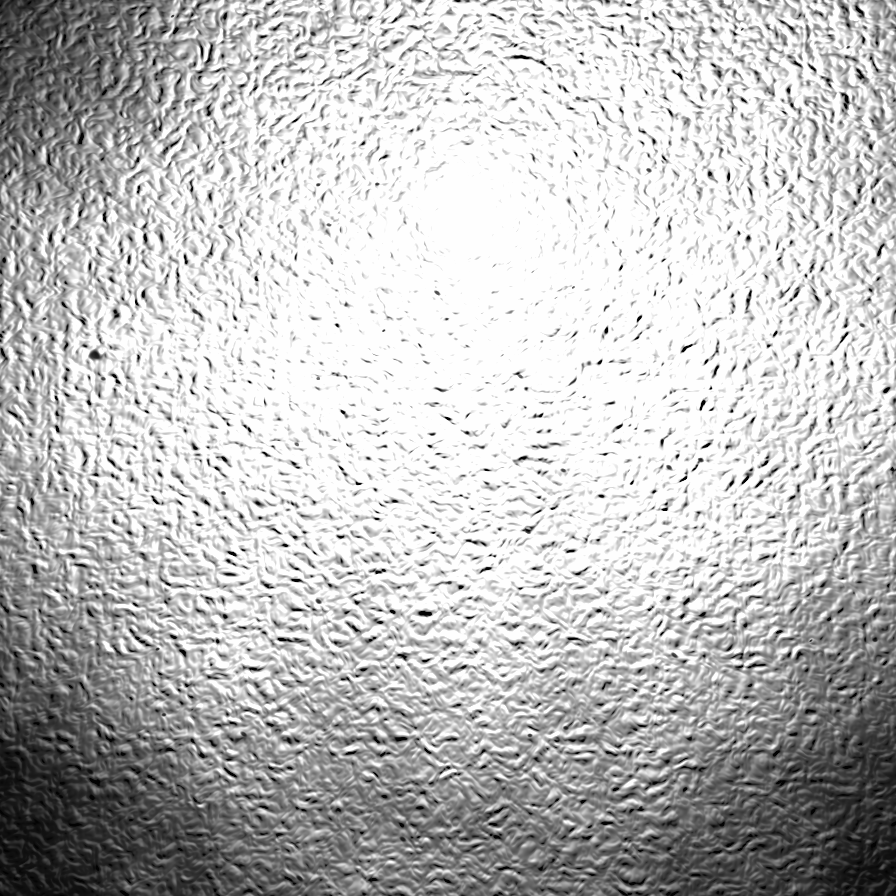
A three.js fragment shader for this texture:

```glsl
// Pebbled grey plaster under a hot spot of light that burns out the middle.
// Billowed gradient noise gives rounded grains with creases; its slope along
// the light direction is shaded, then exposed by a lopsided vignette.
varying vec2 vUv;

vec2 hash2(vec2 p) {
  vec3 q = fract(p.xyx * vec3(0.1031, 0.1030, 0.0973));
  q += dot(q, q.yzx + 33.33);
  return fract((q.xx + q.yz) * q.zy);
}

float cornerSlope(vec2 cell, vec2 offset) {
  float angle = 6.2832 * hash2(cell).x;
  return dot(vec2(cos(angle), sin(angle)), offset);
}

float gradientNoise(vec2 p) {
  vec2 i = floor(p), f = fract(p);
  vec2 u = f * f * f * (f * (f * 6.0 - 15.0) + 10.0);
  vec2 e = vec2(1.0, 0.0);
  float low = mix(cornerSlope(i, f), cornerSlope(i + e, f - e), u.x);
  float high = mix(cornerSlope(i + e.yx, f - e.yx), cornerSlope(i + 1.0, f - 1.0), u.x);
  return mix(low, high, u.y);
}

// Rounded grains separated by softened creases
float grainHeight(vec2 p) {
  p += 0.006 * vec2(gradientNoise(p * 34.0 + 7.0), gradientNoise(p * 34.0 + 51.0));
  float coarse = gradientNoise(p * vec2(56.0, 64.0) + 13.0);
  float fine = gradientNoise(p * vec2(112.0, 126.0) + 90.0);
  return sqrt(coarse * coarse + 0.006) + 0.42 * sqrt(fine * fine + 0.01)
       + 0.3 * gradientNoise(p * 85.0 + 31.0);
}

// Brightness of a flat wall: above 1 in the burnt-out middle
float exposure(vec2 p) {
  vec2 q = p - vec2(0.52, 0.63);
  float light = 1.27 - 1.9 * q.x * q.x;
  light -= 0.9 * smoothstep(0.0, 0.75, -q.y);
  light -= 1.5 * pow(max(q.y, 0.0), 2.0);
  light -= 0.4 * exp(-10.0 * dot(p - vec2(0.0, 1.0), p - vec2(0.0, 1.0)));
  light += 0.16 * gradientNoise(p * 6.0 + 3.0) + 0.1 * gradientNoise(p * 17.0);
  return max(light, 0.07);
}

// Sparse dark pinholes, at most one per grid cell
float pinholes(vec2 p) {
  vec2 cell = floor(p * 13.0);
  vec2 place = hash2(cell + 17.0), kind = hash2(cell + 71.0);
  vec2 d = fract(p * 13.0) - mix(vec2(0.15), vec2(0.85), place);
  d.y += d.x * (kind.y - 0.5);
  float radius = mix(0.025, 0.055, kind.y);
  float present = step(kind.x, 0.28);
  return present * (1.0 - smoothstep(0.3, 1.0, length(d * vec2(0.8, 1.1)) / radius));
}

void main() {
  vec2 p = vUv;
  vec2 toLight = vec2(0.52, 0.76) - p;
  vec2 lightStep = 0.0032 * toLight / (length(toLight) + 0.08);

  // Sides facing the light brighten, sides facing away fall into shade
  float height = grainHeight(p);
  float slope = height - grainHeight(p + lightStep);
  float light = exposure(p);
  float tone = light * (1.0 + 2.0 * slope) + 0.55 * max(slope, 0.0);

  // Deep shaded edges, and wrinkles where the upper wall is lit flat on
  tone -= 0.9 * smoothstep(0.14, 0.4, -slope) * min(light, 1.0);
  float crease = 1.0 - smoothstep(0.08, 0.27, height);
  tone -= 0.28 * crease * smoothstep(0.55, 1.0, p.y) * min(light, 1.0);

  // Pinholes and one larger chip
  tone *= 1.0 - 0.75 * pinholes(p);
  float chip = length((p - vec2(0.107, 0.603)) * vec2(1.0, 1.2));
  tone *= 1.0 - 0.85 * (1.0 - smoothstep(0.002, 0.009, chip + 0.01 * (height - 0.3)));

  gl_FragColor = vec4(vec3(clamp(tone, 0.01, 0.995)), 1.0);
}
```
